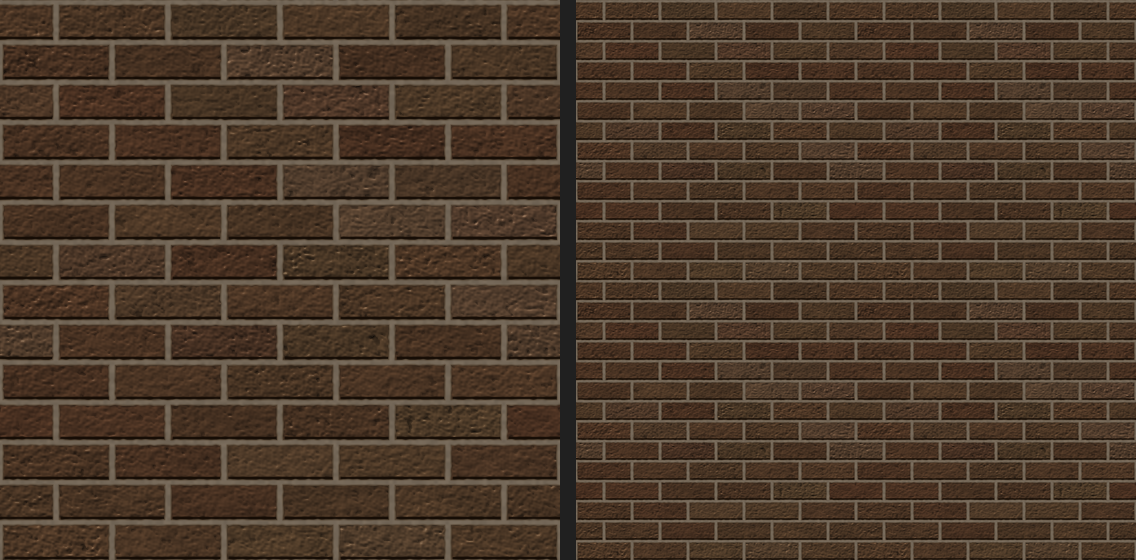
Left: one tile. Right: repeated 2 by 2.
Reproduce this texture procedurally as a Shadertoy shader.

```glsl
const vec2 GRID = vec2(5.0, 14.0);           // bricks across, courses up
const vec2 HALF_BRICK = vec2(0.0938, 0.0302);
const float COURSE_SHIFT = 0.06;             // vertical shift, in courses
const float SHADOW_HEIGHT = 0.0046;

const vec3 MORTAR_LIGHT = vec3(0.455, 0.405, 0.345);
const vec3 MORTAR_DARK = vec3(0.36, 0.30, 0.23);
const vec3 BRICK_RED = vec3(0.270, 0.178, 0.122);
const vec3 BRICK_OLIVE = vec3(0.290, 0.220, 0.150);
const vec3 BRICK_GREY = vec3(0.325, 0.248, 0.190);
const vec3 SHADOW = vec3(0.08, 0.045, 0.018);

float hash(vec2 p) {
    return fract(sin(dot(p, vec2(127.1, 311.7))) * 43758.5453);
}

// Value noise that wraps after a whole number of lattice cells
float wrapNoise(vec2 uv, vec2 period) {
    vec2 p = uv * period;
    vec2 i = floor(p);
    vec2 f = p - i;
    f = f * f * (3.0 - 2.0 * f);
    vec2 a = mod(i, period);
    vec2 b = mod(i + 1.0, period);
    return mix(mix(hash(a), hash(vec2(b.x, a.y)), f.x),
               mix(hash(vec2(a.x, b.y)), hash(b), f.x), f.y);
}

// Rough clay surface, stretched along the brick
float clayHeight(vec2 uv) {
    vec2 warp = vec2(0.0, 0.010 * wrapNoise(uv, vec2(37.0, 53.0)));
    return 0.30 * wrapNoise(uv + warp, vec2(67.0, 113.0))
         + 0.42 * wrapNoise(uv + warp, vec2(127.0, 181.0))
         + 0.28 * wrapNoise(uv, vec2(211.0, 263.0));
}

// Slope towards a light at the upper left
float relief(vec2 uv) {
    vec2 toLight = vec2(-0.0012, 0.0019);
    return clayHeight(uv - toLight) - clayHeight(uv + toLight);
}

float boxDistance(vec2 p, vec2 halfSize) {
    vec2 q = abs(p) - halfSize;
    return length(max(q, 0.0)) + min(max(q.x, q.y), 0.0);
}

vec3 brickColor(vec2 id, vec2 uv) {
    vec3 base = mix(BRICK_RED, BRICK_OLIVE, hash(id + 3.7));
    base = mix(base, BRICK_GREY, 0.6 * smoothstep(0.6, 1.0, hash(id + 19.3)));
    base *= mix(0.95, 1.06, hash(id + 41.9));

    // Clouded tone, then embossed grain and pits
    float cloud = wrapNoise(uv, vec2(23.0, 47.0)) - 0.5;
    float roughness = mix(0.75, 1.2, hash(id + 7.1));
    float slope = relief(uv) * roughness;
    float pit = smoothstep(0.36, 0.16, clayHeight(uv)) * roughness;
    vec3 color = base * (1.0 + 0.14 * cloud + 0.92 * slope - 0.3 * pit);
    return color + vec3(0.10, 0.10, 0.09) * smoothstep(0.25, 0.55, slope);
}

vec3 mortarColor(float distanceToBrick, vec2 uv) {
    float crown = smoothstep(0.0, 0.0038, distanceToBrick);
    float grain = wrapNoise(uv, vec2(149.0, 151.0)) - 0.5;
    return mix(MORTAR_DARK, MORTAR_LIGHT, crown) * (1.0 + 0.12 * grain);
}

void mainImage(out vec4 fragColor, in vec2 fragCoord) {
    vec2 uv = fragCoord / iResolution.xy;
    float soft = max(0.0015, 0.75 / iResolution.y);

    // Running bond: every other course moves by half a brick
    vec2 grid = uv * GRID + vec2(0.0, COURSE_SHIFT);
    grid.x += 0.5 * mod(floor(grid.y), 2.0);
    vec2 id = mod(floor(grid), GRID);
    vec2 local = (fract(grid) - 0.5) / GRID;

    // Slightly worn outline
    float wear = wrapNoise(uv, vec2(127.0, 131.0)) - 0.5;
    float edge = boxDistance(local, HALF_BRICK) + 0.0018 * wear;
    float brickMask = 1.0 - smoothstep(-soft, soft, edge);

    vec3 brick = brickColor(id, uv);
    brick *= mix(0.84, 1.0, smoothstep(0.0, 0.003, -edge));

    // Dark recess along the lower edge, open at the left end
    float rise = local.y + HALF_BRICK.y + 0.0010 * wear;
    float recess = 1.0 - smoothstep(-soft, soft, rise - SHADOW_HEIGHT);
    recess *= smoothstep(0.0, 0.004, local.x + HALF_BRICK.x);
    brick = mix(brick, SHADOW, 0.97 * recess);

    vec3 color = mix(mortarColor(edge, uv), brick, brickMask);
    fragColor = vec4(color, 1.0);
}
```
